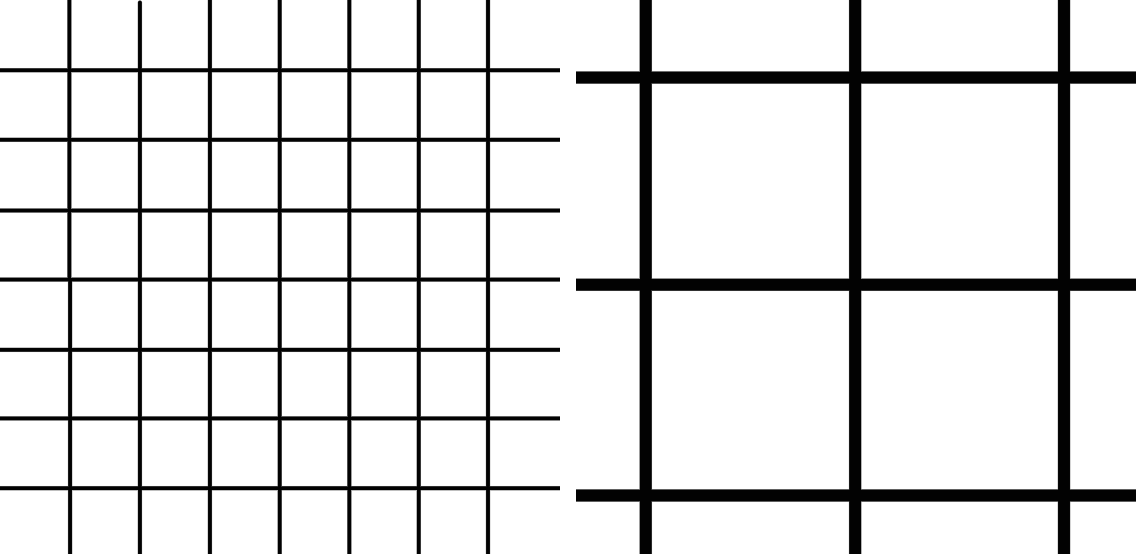
Left, the full canvas; right, a detail of the centre.
Write a WebGL 2 fragment shader that draws this pattern.

```glsl
#version 300 es
precision highp float;

uniform vec2 u_resolution;
out vec4 fragColor;

// Index of the nearest of the seven rules along one axis
float nearestRule(float t) {
    return clamp(round(t), 1.0, 7.0);
}

// Small drift of a rule away from even spacing, bowed around a centre
float bow(float index, float centre, float strength) {
    float d = index - centre;
    return -strength * d * d;
}

void main() {
    // Cell units, with rows counted down from the top edge
    vec2 uv = gl_FragCoord.xy / u_resolution;
    vec2 cell = vec2(uv.x, 1.0 - uv.y) * vec2(8.033, 7.945);
    float pixel = 8.033 / u_resolution.x;

    // Upright rules; the first one steps sideways at mid height
    float column = nearestRule(cell.x);
    float columnX = column + 0.0125 + bow(column, 4.0, 0.00136);
    if (column == 1.0) columnX += cell.y < 4.01 ? -0.005 : 0.005;

    // The second upright ends in a round cap at the top
    float capGap = column == 2.0 ? max(0.037 - cell.y, 0.0) : 0.0;
    float uprightDist = length(vec2(cell.x - columnX, capGap));

    // Level rules, alternately nudged up and down
    float row = nearestRule(cell.y);
    float nudge = mod(row, 2.0) == 1.0 ? 0.0052 : -0.0052;
    float rowY = row + 0.0147 + bow(row, 3.7, 0.0017) + nudge;
    float levelDist = abs(cell.y - rowY);

    // Ink on paper with softened edges
    float edge = min(uprightDist, levelDist) - 0.0293;
    float ink = 1.0 - smoothstep(-0.75 * pixel, 0.75 * pixel, edge);
    vec3 paperWhite = vec3(1.0);
    vec3 inkBlack = vec3(0.008);
    fragColor = vec4(mix(paperWhite, inkBlack, ink), 1.0);
}
```
